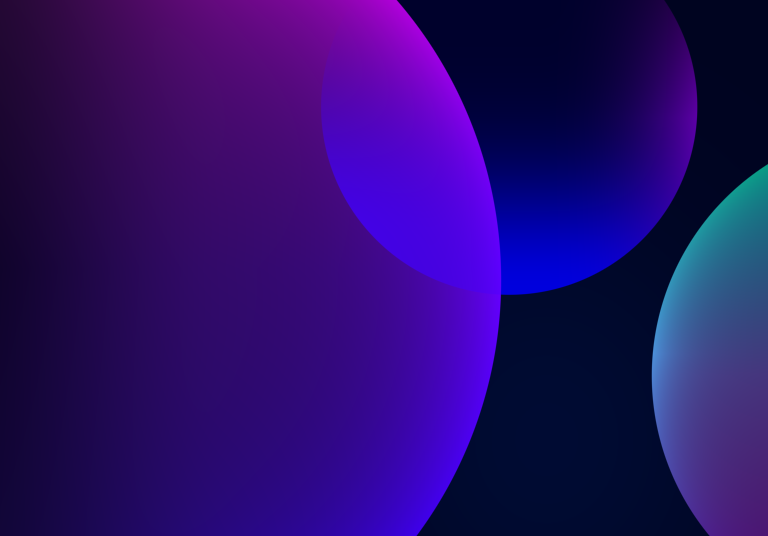
This background is drawn by a Shadertoy shader. Its source:

```glsl
// Three large glowing discs float over a midnight blue backdrop.
// Each disc blends a vertical core gradient into a brighter rim by depth
// from its edge; the small disc also tints the large one where they overlap.

// Signed distance to a disc, negative inside
float discDistance(vec2 p, vec2 center, float radius) {
    return length(p - center) - radius;
}

// Smooth coverage of a shape, about one pixel wide
float coverage(float dist, float pixel) {
    return 1.0 - smoothstep(-0.75 * pixel, 0.75 * pixel, dist);
}

// Vertical gradient through three colours, from y = 0 up to topY
vec3 verticalGradient(vec3 low, vec3 mid, vec3 high, float midY, float topY, float y) {
    vec3 lower = mix(low, mid, clamp(y / midY, 0.0, 1.0));
    return mix(lower, high, clamp((y - midY) / (topY - midY), 0.0, 1.0));
}

// Rim strength: one at the edge, fading inwards
float rimGlow(float dist, float falloff) {
    return exp(-max(-dist, 0.0) / falloff);
}

vec3 backdrop(vec2 p) {
    vec2 offset = (p - vec2(1.02, 0.18)) / vec2(0.36, 0.42);
    float glow = exp(-dot(offset, offset));
    return mix(vec3(0.0, 0.015, 0.125), vec3(0.0, 0.045, 0.2), glow);
}

// Small disc: dark top, blue base and violet right side
vec3 smallDiscColor(vec2 p) {
    float blueHeight = (p.y - 0.45) / 0.22;
    float blue = exp(-blueHeight * blueHeight);
    float violet = pow(clamp((p.x - 1.0) / 0.3, 0.0, 1.0), 2.5);
    vec3 base = mix(vec3(0.0, 0.005, 0.17), vec3(0.0, 0.0, 0.87), blue);
    vec3 side = verticalGradient(vec3(0.08, 0.0, 0.8), vec3(0.36, 0.0, 0.65),
                                 vec3(0.2, 0.0, 0.33), 0.78, 1.0, p.y);
    return mix(base, side, violet);
}

// Large disc: shaded left side, plum core, magenta to blue rim
vec3 largeDiscColor(vec2 p, float rim) {
    vec3 shade = verticalGradient(vec3(0.06, 0.02, 0.2), vec3(0.045, 0.01, 0.14),
                                  vec3(0.12, 0.03, 0.18), 0.5, 1.0, p.y);
    vec3 core = verticalGradient(vec3(0.13, 0.04, 0.38), vec3(0.19, 0.04, 0.39),
                                 vec3(0.29, 0.05, 0.37), 0.5, 1.0, p.y);
    vec3 edge = verticalGradient(vec3(0.24, 0.0, 0.92), vec3(0.41, 0.0, 1.0),
                                 vec3(0.7, 0.0, 0.86), 0.5, 1.0, p.y);
    vec3 body = mix(shade, core, smoothstep(-0.12, 0.42, p.x));
    return mix(body, edge, rim);
}

// Right disc: plum core, teal to sky blue to violet rim
vec3 rightDiscColor(vec2 p, float rim) {
    vec3 core = verticalGradient(vec3(0.29, 0.07, 0.41), vec3(0.27, 0.2, 0.48),
                                 vec3(0.06, 0.4, 0.47), 0.3, 0.66, p.y);
    vec3 edge = verticalGradient(vec3(0.3, 0.12, 0.55), vec3(0.3, 0.57, 0.86),
                                 vec3(0.03, 0.62, 0.52), 0.34, 0.69, p.y);
    return mix(core, edge, rim);
}

void mainImage(out vec4 fragColor, in vec2 fragCoord) {
    // Units of canvas height
    vec2 p = fragCoord / iResolution.y;
    float pixel = 1.0 / iResolution.y;

    float largeDist = discDistance(p, vec2(0.136, 0.477), 0.799);
    float smallDist = discDistance(p, vec2(0.950, 0.801), 0.351);
    float rightDist = discDistance(p, vec2(1.684, 0.299), 0.468);
    float smallMask = coverage(smallDist, pixel);

    // Backdrop and small disc
    vec3 color = mix(backdrop(p), smallDiscColor(p), smallMask);

    // Large disc, tinted blue inside the overlap
    float largeRim = rimGlow(largeDist, 0.17) * smoothstep(0.0, 0.5, p.x);
    vec3 large = largeDiscColor(p, largeRim);
    float tint = smoothstep(1.02, 0.55, p.y) * 0.95 * (1.0 - 0.7 * largeRim);
    large = mix(large, vec3(0.26, 0.0, 1.0), tint * smallMask);
    color = mix(color, large, coverage(largeDist, pixel));

    // Right disc
    vec3 right = rightDiscColor(p, rimGlow(rightDist, 0.06));
    color = mix(color, right, coverage(rightDist, pixel));

    fragColor = vec4(color, 1.0);
}
```
